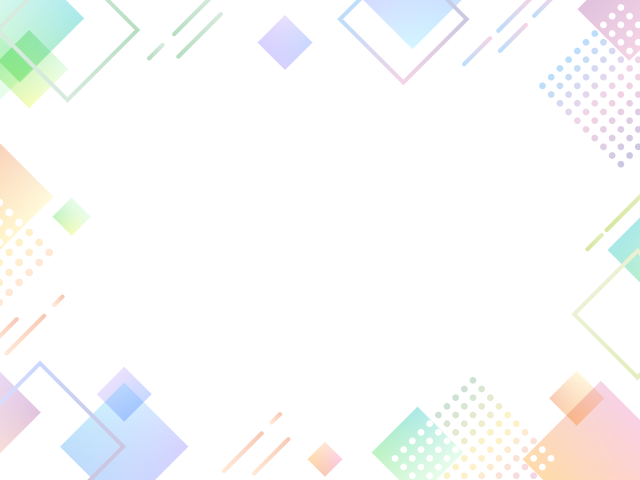
Write a Shadertoy shader that draws this background.

```glsl
const vec2 SHEET = vec2(768.0, 576.0);   // layout grid spanning the canvas, y down
const float FRAME_HALF = 2.4;
const float STROKE_HALF = 2.5;

const vec3 WHITE    = vec3(1.0);
const vec3 SKY      = vec3(0.74, 0.87, 0.98);
const vec3 ICE      = vec3(0.83, 0.97, 1.00);
const vec3 PERI     = vec3(0.78, 0.85, 1.00);
const vec3 LAVENDER = vec3(0.84, 0.82, 1.00);
const vec3 LILAC    = vec3(0.92, 0.88, 0.99);
const vec3 DUSK     = vec3(0.80, 0.78, 0.88);
const vec3 MAUVE    = vec3(0.88, 0.76, 0.87);
const vec3 ROSE     = vec3(0.96, 0.83, 0.90);
const vec3 PINK     = vec3(1.00, 0.80, 0.90);
const vec3 SALMON   = vec3(0.97, 0.79, 0.71);
const vec3 PEACH    = vec3(1.00, 0.91, 0.84);
const vec3 APRICOT  = vec3(1.00, 0.86, 0.67);
const vec3 CREAM    = vec3(1.00, 0.98, 0.87);
const vec3 YELLOW   = vec3(1.00, 0.96, 0.78);
const vec3 LEMON    = vec3(0.97, 0.99, 0.72);
const vec3 LIME     = vec3(0.84, 0.91, 0.62);
const vec3 PALELIME = vec3(0.92, 0.95, 0.83);
const vec3 GREEN    = vec3(0.74, 0.95, 0.75);
const vec3 MINT     = vec3(0.91, 0.99, 0.92);
const vec3 SAGE     = vec3(0.72, 0.87, 0.76);
const vec3 MIST     = vec3(0.84, 0.92, 0.87);
const vec3 TEAL     = vec3(0.66, 0.91, 0.91);

// Diagonal strokes: lower end (xy) and horizontal run (z)
const int STROKE_COUNT = 15;
const vec3 STROKES[STROKE_COUNT] = vec3[](
    vec3(209, 41, 46), vec3(214, 68, 51), vec3(179, 70, 16),
    vec3(557, 77, 31), vec3(598, 37, 40), vec3(600, 61, 31), vec3(641, 19, 24),
    vec3(728, 276, 44), vec3(705, 299, 17),
    vec3(65, 366, 10), vec3(8, 424, 45), vec3(-8, 411, 28),
    vec3(326, 507, 10), vec3(269, 565, 45), vec3(305, 568, 41));

vec2 pos;      // current point on the layout grid
float pixel;   // one pixel in layout units
vec3 paint;    // colour built up so far

float coverage(float dist) { return clamp(0.5 - dist / pixel, 0.0, 1.0); }

float diamondDist(vec2 center, float radius) {
    vec2 q = abs(pos - center);
    return (q.x + q.y - radius) * 0.7071;
}

// Blend of the four corner colours across a diamond
vec3 cornerBlend(vec2 center, float radius, vec3 left, vec3 top, vec3 right, vec3 bottom) {
    vec2 q = (pos - center) / radius;
    vec2 uv = clamp(0.5 + 0.5 * vec2(q.x + q.y, q.x - q.y), 0.0, 1.0);
    return mix(mix(left, bottom, uv.x), mix(top, right, uv.x), uv.y);
}

// Translucent tile; returns its mask
float tile(vec2 center, float radius, vec3 left, vec3 top, vec3 right, vec3 bottom) {
    float mask = coverage(diamondDist(center, radius));
    paint *= mix(WHITE, cornerBlend(center, radius, left, top, right, bottom), mask);
    return mask;
}

void frame(vec2 center, float radius, vec3 left, vec3 top, vec3 right, vec3 bottom) {
    float mask = coverage(abs(diamondDist(center, radius)) - FRAME_HALF);
    paint = mix(paint, cornerBlend(center, radius, left, top, right, bottom), mask);
}

// Diagonal dot lattice from its left corner; dots turn white over a tile
void dots(vec2 corner, float spacing, float last, float size, vec3 a, vec3 b, vec3 c, float tileMask) {
    vec2 q = (pos - corner) / spacing;
    vec2 id = clamp(round(0.5 * vec2(q.x + q.y, q.x - q.y)), 0.0, last);
    float dist = length(q - vec2(id.x + id.y, id.x - id.y)) * spacing - size;
    float t = 2.0 * id.x / last;
    vec3 tint = mix(mix(a, b, min(t, 1.0)), c, max(t - 1.0, 0.0));
    paint = mix(paint, mix(tint, WHITE, tileMask), coverage(dist));
}

void stroke(vec3 s, vec3 low, vec3 high) {
    vec2 run = vec2(s.z, -s.z);
    vec2 q = pos - s.xy;
    float t = clamp(dot(q, run) / dot(run, run), 0.0, 1.0);
    paint = mix(paint, mix(low, high, t), coverage(length(q - run * t) - STROKE_HALF));
}

void mainImage(out vec4 fragColor, in vec2 fragCoord) {
    vec2 uv = fragCoord / iResolution.xy;
    pos = vec2(uv.x, 1.0 - uv.y) * SHEET;
    pixel = SHEET.y / iResolution.y;
    paint = WHITE;
    float mask;

    // Top edge
    tile(vec2(-22, 82), 60.0, MINT, MINT, MINT, MINT);
    tile(vec2(24, 22), 77.0, MINT, ICE, TEAL, GREEN);
    tile(vec2(35, 83), 47.0, GREEN, GREEN, MINT, LEMON);
    frame(vec2(81, 36), 84.0, MIST, MIST, SAGE, MIST);
    tile(vec2(342, 51), 33.0, LAVENDER, LILAC, PERI, LAVENDER);
    tile(vec2(495, -18), 77.0, LAVENDER, PERI, PERI, ICE);
    frame(vec2(484, 23), 76.0, SKY, SKY, DUSK, ROSE);
    mask = tile(vec2(755, 11), 62.0, MAUVE, MAUVE, ROSE, ROSE);
    dots(vec2(651, 103), 10.45, 9.0, 4.0, SKY, ROSE, DUSK, mask);

    // Left edge
    mask = tile(vec2(-12, 236), 76.0, APRICOT, SALMON, CREAM, YELLOW);
    dots(vec2(-61, 303), 12.0, 5.0, 4.6, YELLOW, YELLOW, PEACH, mask);
    tile(vec2(86, 260), 23.0, GREEN, MINT, MINT, LEMON);
    tile(vec2(-14, 495), 63.0, ROSE, LILAC, MAUVE, PEACH);

    // Bottom edge
    tile(vec2(149, 536), 77.0, SKY, ICE, LAVENDER, PERI);
    tile(vec2(149, 473), 33.0, LILAC, LILAC, PERI, PERI);
    frame(vec2(48, 536), 100.0, LILAC, SKY * 0.5 + LAVENDER * 0.5, DUSK, DUSK);
    tile(vec2(390, 551), 21.0, APRICOT, PEACH, PINK, SALMON);
    mask = tile(vec2(501, 543), 55.0, GREEN, TEAL, MINT, MINT);
    tile(vec2(692, 478), 33.0, SALMON, CREAM, PEACH, APRICOT);
    mask = max(mask, tile(vec2(721, 551), 94.0, APRICOT, ROSE, PINK, APRICOT));
    dots(vec2(474, 550), 10.4, 9.0, 4.0, MIST * 0.96, YELLOW, ROSE, mask);

    // Right edge
    tile(vec2(784, 300), 55.0, TEAL, TEAL, MINT, GREEN);
    frame(vec2(765, 377), 76.0, PALELIME, PALELIME, LIME, mix(PALELIME, LIME, 0.4));

    // Strokes, coloured by group
    for (int i = 0; i < STROKE_COUNT; i++) {
        vec3 low = i < 3 ? SAGE : i < 7 ? SKY : i < 9 ? LIME : PEACH;
        vec3 high = i < 3 ? MIST : i < 7 ? ROSE : i < 9 ? mix(LIME, PALELIME, 0.5) : SALMON;
        stroke(STROKES[i], low, high);
    }
    fragColor = vec4(paint, 1.0);
}
```
